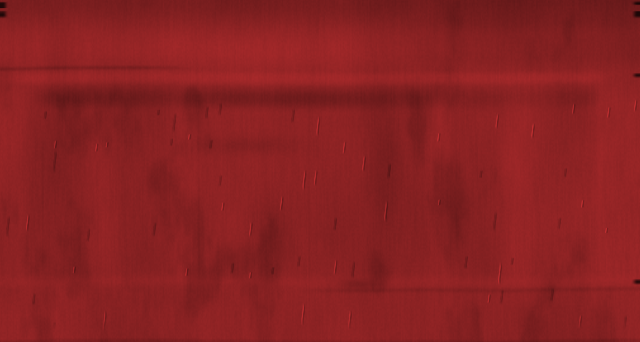
This texture is drawn by a WebGL 1 fragment shader. Its source:

```glsl
precision highp float;
// Worn red painted panelling: soft horizontal rails and upright posts over
// recessed panels, stained by stretched noise, with fine vertical grain,
// small raised scratches and a few dark nicks along the side edges.
uniform vec2 u_resolution;

const vec3 PAINT_RED = vec3(0.533, 0.130, 0.134);

float hash(vec2 p) {
  vec3 q = fract(vec3(p.xyx) * 0.1031);
  q += dot(q, q.yzx + 33.33);
  return fract((q.x + q.y) * q.z);
}

float noise(vec2 p) {
  vec2 cell = floor(p);
  vec2 f = fract(p);
  f = f * f * (3.0 - 2.0 * f);
  float low = mix(hash(cell), hash(cell + vec2(1.0, 0.0)), f.x);
  float high = mix(hash(cell + vec2(0.0, 1.0)), hash(cell + 1.0), f.x);
  return mix(low, high, f.y);
}

float fbm(vec2 p) {
  float sum = 0.0;
  float weight = 0.5;
  for (int i = 0; i < 4; i++) {
    sum += weight * noise(p);
    p = p * 2.03 + 17.7;
    weight *= 0.5;
  }
  return sum / 0.9375;
}

// Soft-edged interval: 1 between lo and hi.
float band(float x, float lo, float hi, float soft) {
  return smoothstep(lo - soft, lo + soft, x) * (1.0 - smoothstep(hi - soft, hi + soft, x));
}

float blob(vec2 uv, vec2 center, vec2 radius) {
  vec2 d = (uv - center) / radius;
  return exp(-dot(d, d));
}

// Horizontal mouldings at the head and the foot.
float rails(vec2 uv) {
  float wobble = 0.008 * (noise(vec2(uv.x * 9.0, 3.0)) - 0.5);
  float y = uv.y + wobble;
  float tone = -0.19 * smoothstep(0.89, 1.0, y) * (0.8 + 0.4 * uv.x);
  tone += 0.10 * blob(vec2(uv.x, y), vec2(0.36, 0.855), vec2(0.34, 0.05));
  tone -= 0.08 * band(uv.x, 0.66, 1.1, 0.12) * band(y, 0.81, 0.95, 0.03);
  tone -= 0.17 * band(y, 0.796, 0.804, 0.007) * band(uv.x, -0.1, 0.27, 0.05);
  tone += 0.10 * band(y, 0.757, 0.787, 0.012) * band(uv.x, 0.02, 0.94, 0.03);
  tone -= 0.15 * band(y, 0.69, 0.738, 0.022) * band(uv.x, 0.06, 0.93, 0.02)
        * (0.35 + 1.1 * noise(vec2(uv.x * 8.0, 8.0)));
  tone += 0.06 * band(y, 0.165, 0.19, 0.018);
  tone -= 0.11 * band(y, 0.148, 0.157, 0.008) * smoothstep(0.45, 0.55, uv.x);
  return tone - 0.12 * (1.0 - smoothstep(0.0, 0.012, y));
}

// Upright posts mirrored about the middle, with darker panels between.
float posts(vec2 uv) {
  float side = abs(uv.x - 0.485);
  float post = band(side, 0.18, 0.215, 0.014) + band(side, 0.305, 0.345, 0.018);
  post += band(side, 0.445, 0.6, 0.012);
  float reach = band(uv.y, 0.18, 0.73, 0.05);
  float seam = band(uv.x, 0.482, 0.484, 0.002) + band(uv.x, 0.309, 0.312, 0.002);
  seam += 1.6 * band(uv.x, 0.066, 0.068, 0.002) * band(uv.y, 0.2, 0.55, 0.05);
  return reach * (0.065 * post - 0.025 - 0.045 * seam);
}

// Smoky stains, drawn out vertically on the panels.
float stains(vec2 uv, vec2 p) {
  float cloud = fbm(p * vec2(6.0, 3.0) + 4.0);
  float tone = 0.20 * (cloud - 0.5);
  tone -= 0.13 * smoothstep(0.55, 0.8, fbm(p * vec2(9.0, 4.5) + 31.0));
  tone -= 0.13 * blob(uv, vec2(0.6, 0.52), vec2(0.028, 0.22));
  tone -= 0.11 * blob(uv, vec2(0.43, 0.31), vec2(0.028, 0.09));
  tone -= 0.11 * blob(uv, vec2(0.39, 0.575), vec2(0.07, 0.025));
  tone -= 0.10 * blob(uv, vec2(0.09, 0.5), vec2(0.035, 0.3));
  return tone - 0.16 * blob(uv, vec2(0.56, 0.17), vec2(0.03, 0.014));
}

// One upright scratch per chosen cell: a lit ridge beside a dark groove.
float scratches(vec2 p, vec2 grid, float chance, float seed) {
  vec2 cell = floor(p * grid);
  vec2 id = cell + seed;
  vec2 spot = (cell + 0.3 + 0.4 * vec2(hash(id + 5.1), hash(id + 9.7))) / grid;
  vec2 d = p - spot;
  float reach = mix(0.08, 0.28, hash(id + 2.3)) / grid.y;
  float along = 1.0 - smoothstep(0.5 * reach, reach, abs(d.y));
  float bend = 0.002 * sin(d.y * 70.0 + seed);
  float ridge = 1.0 - smoothstep(0.0006, 0.0030, abs(d.x + bend));
  float groove = 1.0 - smoothstep(0.0006, 0.0034, abs(d.x + bend - 0.004));
  float lit = mix(-0.12, 0.27, step(0.45, hash(id + 7.9)));
  return step(hash(id), chance) * along * (lit * ridge - 0.20 * groove);
}

// Short, dark horizontal nicks clustered at the outer edges.
float edgeNicks(vec2 uv) {
  float edge = 1.0 - smoothstep(0.004, 0.014, min(uv.x, 1.0 - uv.x));
  float place = band(uv.y, 0.95, 0.995, 0.006) + band(uv.y, 0.775, 0.785, 0.006) * step(0.5, uv.x);
  place += band(uv.y, 0.17, 0.182, 0.006) * step(0.5, uv.x);
  return edge * place * smoothstep(0.3, 0.7, noise(vec2(uv.x * 20.0, uv.y * 110.0)));
}

void main() {
  vec2 uv = gl_FragCoord.xy / u_resolution;
  vec2 p = gl_FragCoord.xy / u_resolution.y;
  float tone = 1.035 + rails(uv) + posts(uv) + stains(uv, p);
  // Fine fibres and speckle.
  tone += 0.045 * (noise(p * vec2(230.0, 14.0)) - 0.5);
  tone += 0.050 * (noise(p * vec2(270.0, 190.0)) - 0.5);
  float worn = band(uv.y, 0.05, 0.72, 0.03);
  tone += worn * scratches(p, vec2(21.0, 7.0), 0.16, 3.0);
  tone += worn * scratches(p + 0.37, vec2(33.0, 11.0), 0.07, 41.0);
  tone *= 1.0 - 0.75 * edgeNicks(uv);
  gl_FragColor = vec4(PAINT_RED * clamp(tone, 0.1, 1.4), 1.0);
}
```
